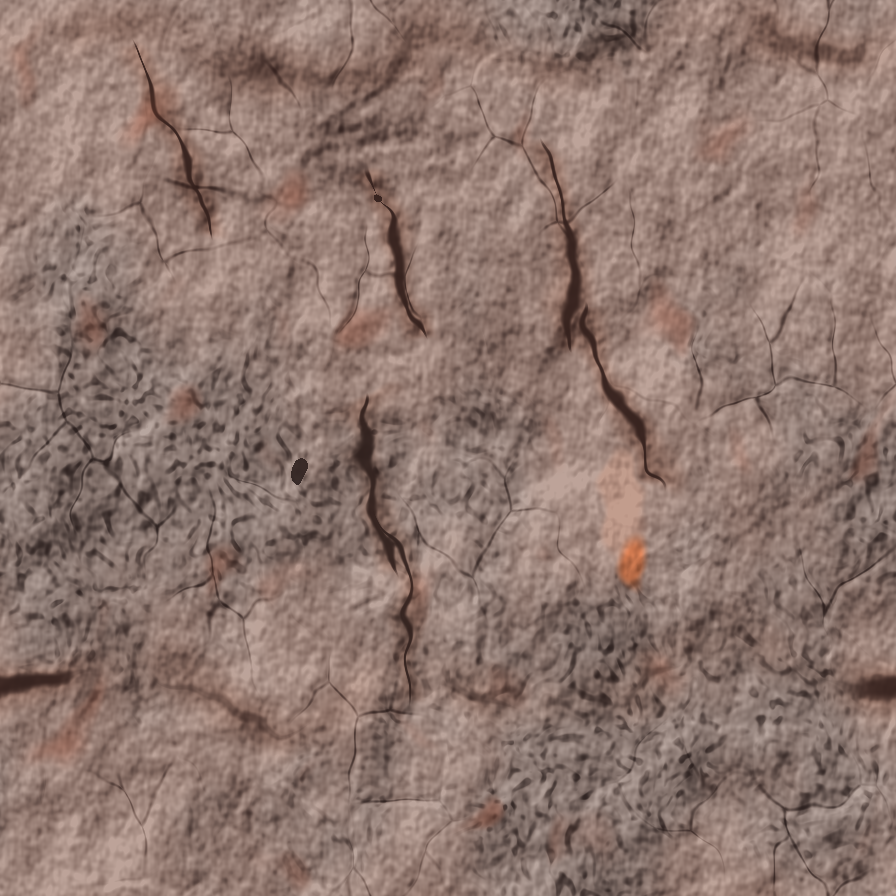
Give the GLSL for this texture, as a WebGL 1 fragment shader.

```glsl
precision highp float;
// Weathered pinkish-brown rock face with ledges, upright fissures and granular patches.
uniform vec2 u_resolution;

const vec3 SHADOW = vec3(0.19, 0.125, 0.115);
const vec3 STONE = vec3(0.52, 0.42, 0.385);
const vec3 PALE = vec3(0.74, 0.64, 0.60);
const vec3 RUST = vec3(0.50, 0.27, 0.20);
const vec3 ORANGE = vec3(0.80, 0.43, 0.25);
const vec2 LIGHT = vec2(-0.5, 0.86);
const float BASE_TONE = 0.61;
const float RELIEF_GAIN = 1.5;
const float RELIEF_STEP = 0.002;
const float GRAIN_GAIN = 0.12;
const float PIT_DEPTH = 0.17;
const float TAU = 6.2831853;

vec2 hash2(vec2 p) {
  vec3 q = fract(p.xyx * vec3(0.1031, 0.1030, 0.0973));
  q += dot(q, q.yzx + 33.33);
  return fract((q.xx + q.yz) * q.zy);
}

vec2 wrapDelta(vec2 d) { return fract(d + 0.5) - 0.5; }

// Gradient noise that wraps after freq cells
float corner(vec2 cell, vec2 f, vec2 c, vec2 freq, float seed) {
  vec2 id = floor(mod(cell + c + 0.5, freq));
  return dot(hash2(id + seed * 37.0) * 2.0 - 1.0, f - c);
}

float noise(vec2 uv, vec2 freq, float seed) {
  vec2 p = uv * freq, i = floor(p), f = p - i;
  vec2 w = f * f * f * (f * (f * 6.0 - 15.0) + 10.0);
  float low = mix(corner(i, f, vec2(0, 0), freq, seed), corner(i, f, vec2(1, 0), freq, seed), w.x);
  float high = mix(corner(i, f, vec2(0, 1), freq, seed), corner(i, f, vec2(1, 1), freq, seed), w.x);
  return mix(low, high, w.y);
}

float fbm(vec2 uv, vec2 freq, float seed) {
  float sum = 0.0, amp = 1.0;
  for (int k = 0; k < 5; k++) {
    sum += amp * noise(uv, freq, seed + float(k));
    freq *= 2.0;
    amp *= 0.5;
  }
  return sum;
}

// Wrapping cells: x = distance to the border, y = random value of the plate
vec2 plates(vec2 uv, vec2 freq) {
  vec2 p = uv * freq, i = floor(p);
  float near = 9.0, second = 9.0, id = 0.0;
  for (int y = -1; y <= 1; y++) {
    for (int x = -1; x <= 1; x++) {
      vec2 cell = i + vec2(x, y);
      vec2 rnd = hash2(floor(mod(cell + 0.5, freq)) + 411.0);
      float d = length(cell + rnd - p);
      second = min(second, max(near, d));
      if (d < near) { near = d; id = fract(rnd.x * 7.0 + rnd.y * 3.0); }
    }
  }
  return vec2(second - near, id);
}

vec2 warp(vec2 uv) {
  vec2 coarse = vec2(noise(uv, vec2(7.0), 3.0), noise(uv, vec2(7.0), 4.0));
  vec2 fine = vec2(noise(uv, vec2(27.0), 5.0), noise(uv, vec2(27.0), 6.0));
  return uv + 0.05 * coarse + 0.018 * fine;
}

float relief(vec2 uv) {
  vec2 plate = plates(warp(uv), vec2(13.0, 9.0));
  return fbm(uv, vec2(10.0, 7.0), 11.0) + 0.12 * plate.y * smoothstep(0.0, 0.25, plate.x);
}

// Fissures return x = dark core, y = soft shade around it
vec2 crack(vec2 uv, vec2 centre, float halfLength, float lean, float width) {
  vec2 q = wrapDelta(uv - centre);
  float t = q.y / halfLength;
  float taper = max(1.0 - t * t, 0.0);
  float w = width * taper * (0.8 + 1.8 * noise(uv, vec2(19.0), 21.0)) + 0.001;
  float d = abs(q.x - lean * t);
  return smoothstep(0.0, 0.25, taper) * vec2(smoothstep(w, 0.2 * w, d), smoothstep(0.028, 0.0, d));
}

vec2 ledge(vec2 uv, float height, float swing, float seed) {
  float path = height + swing * sin(TAU * (3.0 * uv.x - 0.18)) - 0.7 * swing * cos(TAU * uv.x - 2.2);
  float d = wrapDelta(vec2(0.0, uv.y - path)).y;
  float open = smoothstep(-0.12, 0.25, noise(uv, vec2(6.0, 3.0), seed));
  float w = 0.019 * open + 0.001;
  return vec2(smoothstep(w, 0.2 * w, abs(d)) * open, smoothstep(0.05, 0.0, abs(d)) * (0.35 + 0.65 * open));
}

void main() {
  vec2 uv = gl_FragCoord.xy / u_resolution;
  vec2 bent = warp(uv);

  // Lit relief, broad mottling and fine grain
  vec2 reach = LIGHT * RELIEF_STEP;
  float slope = relief(uv - reach) - relief(uv + reach);
  float broad = fbm(uv, vec2(5.0, 4.0), 31.0);
  float patches = smoothstep(-0.15, 0.4, fbm(uv, vec2(4.0, 3.0), 41.0) + 0.13 * cos(TAU * (uv.y - 0.33)));
  float pits = smoothstep(0.0, 0.35, noise(bent, vec2(88.0, 76.0), 51.0));
  float tone = BASE_TONE + RELIEF_GAIN * slope + 0.11 * broad;
  tone += GRAIN_GAIN * noise(uv, vec2(125.0), 52.0);
  tone -= patches * (0.045 + PIT_DEPTH * pits);

  // Layered flakes leaning across the upper middle
  vec2 q = wrapDelta(bent - vec2(0.42, 0.83));
  float flaky = smoothstep(1.0, 0.2, length(q / vec2(0.16, 0.07)));
  tone += flaky * (0.4 * noise(vec2(q.x, q.y - 0.35 * q.x), vec2(9.0, 42.0), 61.0) - 0.03);

  // Hairlines between some plates
  float hairMask = smoothstep(0.0, 0.3, noise(uv, vec2(6.0), 71.0));
  float hair = hairMask * smoothstep(0.055, 0.0, plates(bent, vec2(13.0, 9.0)).x);
  tone -= 0.17 * hair;

  // Open fissures and ledges
  vec2 gap = crack(bent, vec2(0.45, 0.71), 0.09, -0.03, 0.010);
  gap = max(gap, crack(bent, vec2(0.42, 0.46), 0.11, -0.005, 0.010));
  gap = max(gap, crack(bent, vec2(0.445, 0.33), 0.11, -0.025, 0.005));
  gap = max(gap, crack(bent, vec2(0.625, 0.73), 0.12, -0.02, 0.011));
  gap = max(gap, crack(bent, vec2(0.69, 0.56), 0.11, -0.045, 0.008));
  gap = max(gap, crack(bent, vec2(0.20, 0.84), 0.11, -0.05, 0.005));
  gap = max(gap, ledge(bent, 0.24, 0.026, 81.0));
  gap = max(gap, ledge(bent, 0.95, 0.018, 85.0) * vec2(0.35, 0.7));
  tone -= 0.10 * gap.y;
  tone = mix(tone, 0.24, 0.88 * gap.x);

  // Pale slab with an orange stain at its foot
  float slab = smoothstep(1.0, 0.6, length(wrapDelta(bent - vec2(0.695, 0.43)) / vec2(0.028, 0.075)));
  float stain = smoothstep(1.0, 0.45, length(wrapDelta(bent - vec2(0.71, 0.37)) / vec2(0.027, 0.038)));
  tone += 0.05 * slab;

  // Colour: stone ramp, grey patches, rusty hollows
  vec3 colour = mix(SHADOW, STONE, smoothstep(0.0, 1.0, clamp((tone - 0.19) / 0.33, 0.0, 1.0) * 0.5) * 2.0);
  colour = mix(colour, PALE, clamp((tone - 0.52) / 0.22, 0.0, 1.0));
  colour = mix(colour, vec3(dot(colour, vec3(0.4, 0.4, 0.2))), 0.3 * patches);
  colour *= mix(vec3(1.0), vec3(1.03, 0.96, 0.92), max(gap.y, slab));
  float rust = smoothstep(0.22, 0.5, noise(bent, vec2(14.0, 10.0), 91.0));
  colour = mix(colour, RUST * (0.5 + tone), 0.5 * rust);
  colour = mix(colour, ORANGE * (0.4 + tone), 0.8 * stain);
  gl_FragColor = vec4(colour, 1.0);
}
```
